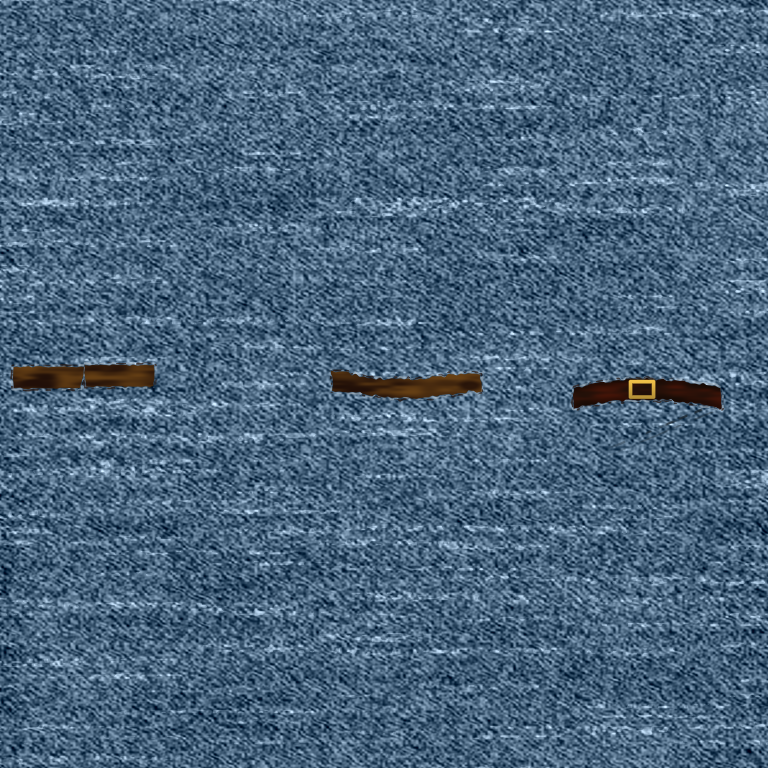
Give the GLSL for this texture, as a WebGL 1 fragment shader.

```glsl
precision highp float;

uniform vec2 u_resolution;

const vec3 DENIM = vec3(0.280, 0.390, 0.490);
const vec3 LEATHER_DARK = vec3(0.13, 0.06, 0.03);
const vec3 LEATHER_TAN = vec3(0.40, 0.25, 0.08);
const vec3 LEATHER_RED = vec3(0.27, 0.08, 0.03);
const vec3 BRASS = vec3(0.90, 0.72, 0.27);
const float TWILL_FREQ = 118.0;
const float TWILL_SLOPE = 0.72;
const float TWILL_DEPTH = 0.085;
const float GRAIN_DEPTH = 0.42;
const float YARN_DEPTH = 0.17;
const float SLUB_DEPTH = 0.08;
const float FLECK_GAIN = 0.24;
const float FRAY = 0.004;

float hash(vec2 p) {
  vec3 q = fract(vec3(p.xyx) * 0.1031);
  q += dot(q, q.yzx + 33.33);
  return fract((q.x + q.y) * q.z);
}

float noise(vec2 p) {
  vec2 i = floor(p);
  vec2 f = fract(p);
  f = f * f * (3.0 - 2.0 * f);
  return mix(mix(hash(i), hash(i + vec2(1.0, 0.0)), f.x),
             mix(hash(i + vec2(0.0, 1.0)), hash(i + vec2(1.0)), f.x), f.y);
}

float boxDistance(vec2 p, vec2 halfSize) {
  vec2 d = abs(p) - halfSize;
  return length(max(d, 0.0)) + min(max(d.x, d.y), 0.0);
}

float coverage(float d, float px) {
  return 1.0 - smoothstep(-px, px, d);
}

// Brightness offset of the woven cloth
float denimTone(vec2 p) {
  // Diagonal twill ribs, broken up by yarn grain
  float wobble = noise(p * vec2(60.0, 110.0)) * 0.9;
  float across = (p.x * TWILL_SLOPE + p.y) * TWILL_FREQ + wobble;
  float along = (p.x - p.y * TWILL_SLOPE) * 95.0;
  float tone = TWILL_DEPTH * sin(6.2832 * across) * (0.4 + 1.1 * noise(p * 130.0 + 9.0));
  tone += GRAIN_DEPTH * (noise(p * vec2(300.0, 340.0)) - 0.5);
  tone += YARN_DEPTH * (noise(vec2(along, across * 2.0) + 400.0) - 0.5);

  // Uneven horizontal yarns with short pale flecks
  float slub = noise(p * vec2(6.0, 150.0) + 17.0);
  tone += SLUB_DEPTH * (slub - 0.5);
  tone += 0.06 * (noise(p * vec2(5.0, 42.0) + 53.0) - 0.5);
  float fleck = noise(p * vec2(150.0, 290.0) + 71.0);
  tone += FLECK_GAIN * smoothstep(0.60, 0.85, slub) * smoothstep(0.50, 0.78, fleck);

  // Broad fading and shaded borders
  tone += 0.05 * (noise(p * vec2(3.0, 4.0) + 5.0) - 0.5);
  tone += 0.025 * smoothstep(0.0, 0.9, p.y) - 0.012;
  tone -= 0.09 * (1.0 - smoothstep(0.0, 0.05, p.x)) * (1.0 - smoothstep(0.2, 0.6, p.y));
  tone -= 0.04 * smoothstep(0.82, 1.0, p.x) * (1.0 - smoothstep(0.0, 0.6, p.y));
  return tone;
}

// Leather with long mottled streaks; light is the pale side colour
vec3 leather(vec2 p, vec3 light, float seed) {
  float mottle = noise(p * vec2(34.0, 110.0) + seed);
  float streak = noise(p * vec2(50.0, 260.0) + seed);
  return mix(LEATHER_DARK, light, smoothstep(0.2, 1.0, mottle * 0.7 + streak * 0.35));
}

// Lays a strap over the cloth with dotted pale thread and shade at its rim
vec3 layStrap(vec3 cloth, vec3 skin, vec2 p, float d, float px) {
  float thread = noise(p * vec2(190.0, 240.0));
  float rim = coverage(abs(d - 0.002) - 0.0012, px);
  cloth = mix(cloth, vec3(0.66, 0.71, 0.75), 0.6 * rim * smoothstep(0.5, 0.7, thread));
  cloth = mix(cloth, LEATHER_DARK, 0.7 * rim * (1.0 - smoothstep(0.25, 0.42, thread)));
  return mix(cloth, skin, coverage(d, px));
}

void main() {
  vec2 p = gl_FragCoord.xy / u_resolution;
  float px = 0.75 / min(u_resolution.x, u_resolution.y);
  vec3 color = DENIM + denimTone(p);
  float fray = FRAY * (noise(p * vec2(190.0, 130.0)) - 0.5);

  // Faint loose threads below the right strap
  vec2 q = p - vec2(0.85, 0.440);
  float bend = q.y - 0.42 * q.x;
  float dash = smoothstep(0.3, 0.6, noise(p * vec2(110.0, 150.0)));
  float span = smoothstep(-0.09, 0.02, q.x) * coverage(q.x - 0.080, 0.004);
  float strand = coverage(abs(bend) - 0.0016, px) + 0.5 * coverage(abs(bend + 0.009) - 0.0012, px);
  color = mix(color, vec3(0.10, 0.14, 0.17), 0.75 * min(strand, 1.0) * dash * span);

  // Left strap, split by a narrow wedge
  q = p - vec2(0.109, 0.5095 + 0.0012 * sign(p.x - 0.109));
  float d = boxDistance(q, vec2(0.0915, 0.0140)) + fray * 0.5;
  float wedge = 0.0005 + 0.20 * max(0.004 - q.y, 0.0);
  d = max(d, wedge - abs(q.x - 0.06 * q.y));
  vec3 skin = leather(p, LEATHER_TAN, 11.0);
  skin = mix(skin, LEATHER_TAN, 0.45 * smoothstep(0.002, 0.013, q.y) * (1.0 - smoothstep(-0.03, 0.02, q.x)));
  color = layStrap(color, skin, p, d, px);

  // Middle strap, pinched near the left and raised at both ends
  q = p - vec2(0.5293, 0.4940);
  float upper = 0.0120 + 0.0095 * smoothstep(-0.04, -0.088, q.x) + 0.0075 * smoothstep(0.0, 0.085, q.x);
  float lower = -0.0120 + 0.0085 * smoothstep(-0.01, -0.085, q.x) + 0.0085 * smoothstep(0.02, 0.090, q.x);
  d = max(max(q.y - upper, lower - q.y), abs(q.x) - 0.0970) + fray;
  skin = leather(p, LEATHER_TAN, 37.0);
  skin = mix(skin, LEATHER_TAN, 0.45 * smoothstep(-0.01, 0.03, q.x));
  vec2 stain = (q - vec2(0.083, 0.004)) / vec2(0.018, 0.008);
  skin = mix(skin, LEATHER_DARK, 0.85 * (1.0 - smoothstep(0.4, 1.2, length(stain))));
  color = layStrap(color, skin, p, d, px);

  // Right strap, arched
  q = p - vec2(0.843, 0.4930);
  float arch = -1.25 * q.x * q.x;
  d = boxDistance(q - vec2(0.0, arch), vec2(0.0955, 0.0132)) + fray;
  skin = leather(p, LEATHER_RED, 83.0) * (1.0 - 0.35 * smoothstep(0.003, 0.013, abs(q.y - arch)));
  color = layStrap(color, skin, p, d, px);

  // Brass frame with a lit upper edge
  q = p - vec2(0.836, 0.4930);
  d = abs(boxDistance(q, vec2(0.0150, 0.0100))) - 0.0024;
  color = mix(color, LEATHER_DARK, 0.6 * coverage(d - 0.0015, px));
  color = mix(color, BRASS * (0.92 + 12.0 * q.y), coverage(d, px));

  gl_FragColor = vec4(clamp(color, 0.0, 1.0), 1.0);
}
```
